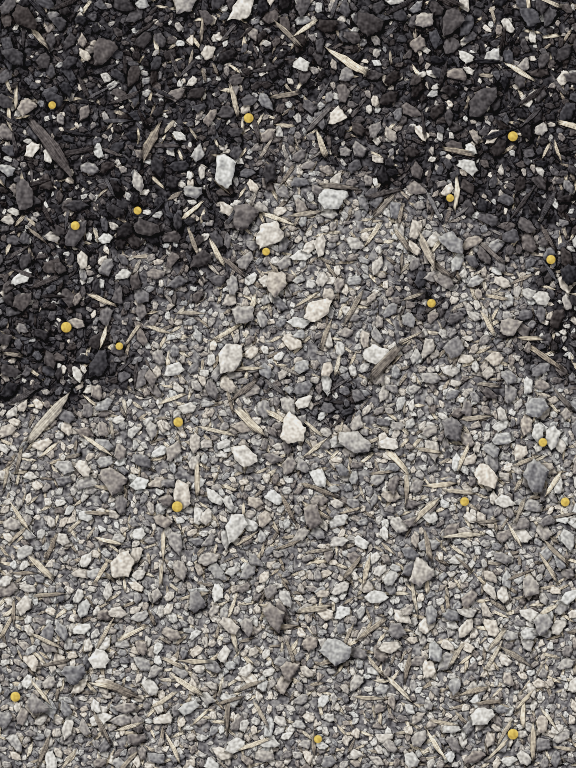
Write a WebGL 1 fragment shader that draws this texture.

```glsl
precision highp float;
uniform vec2 u_resolution;

#define PEBBLE_CELL 0.032
#define STONE_CELL 0.075
#define CHIP_CELL 0.052
#define SEED_CELL 0.17
#define SEED_RADIUS 0.0085
#define WET_DARKENING 0.30
#define SHADOW 0.38
#define BEVEL 0.20
#define ROUGHNESS 0.34
#define CONTRAST 1.17
#define GAMMA 0.66
#define LIGHT vec2(-0.5, 0.87)

vec2 hash2(vec2 p) {
  vec3 v = fract(p.xyx * vec3(0.1031, 0.103, 0.0973));
  v += dot(v, v.yzx + 33.33);
  return fract((v.xx + v.yz) * v.zy);
}

float gradientDot(vec2 cell, vec2 offset) {
  float a = 6.2832 * hash2(cell).x;
  return dot(vec2(cos(a), sin(a)), offset);
}

float noise(vec2 p) {
  vec2 i = floor(p), f = p - i;
  vec2 u = f * f * f * (f * (f * 6.0 - 15.0) + 10.0);
  vec2 e = vec2(1.0, 0.0);
  float low = mix(gradientDot(i, f), gradientDot(i + e, f - e), u.x);
  float high = mix(gradientDot(i + e.yx, f - e.yx), gradientDot(i + 1.0, f - 1.0), u.x);
  return 1.4 * mix(low, high, u.y);
}

// Wet soil above a ragged border, with a dry tongue and a small hollow
float wetness(vec2 p) {
  float tongue = (p.x - 0.56) / 0.27;
  float border = 0.64 + 0.40 * exp(-tongue * tongue);
  float ragged = 0.22 * noise(p * 5.0 + 20.0) + 0.14 * noise(p * 13.0);
  float wet = smoothstep(-0.12, 0.14, p.y - border + ragged);
  float hollow = length((p - vec2(0.59, 0.65)) * vec2(1.0, 1.7));
  return max(wet, 0.9 * smoothstep(0.13, 0.05, hollow + 0.4 * ragged));
}

// Grey from cool shadow to warm highlight
vec3 mineral(float tone) {
  return tone * mix(vec3(1.0, 0.97, 1.02), vec3(1.02, 1.0, 0.95), smoothstep(0.1, 0.7, tone));
}

// Distance to an irregular polygon; also gives the normal of the nearest side
float polygon(vec2 q, vec2 id, out vec2 side) {
  float d = -9.0;
  for (int k = 0; k < 6; k++) {
    float n = float(k);
    vec2 h = hash2(id + n * 7.3 + 3.1);
    float a = (n + 0.7 * h.x) * 1.0472;
    vec2 normal = vec2(cos(a), sin(a));
    float e = dot(q, normal) - mix(0.62, 1.0, h.y);
    if (e > d) { d = e; side = normal; }
  }
  return d;
}

// One layer of shaded fragments laid over what is below
vec3 scatter(vec3 under, vec2 p, float cell, float size, float stretch, float share, float wood) {
  vec3 col = under;
  vec2 home = floor(p / cell);
  float root = sqrt(stretch);
  for (int j = -1; j <= 1; j++) {
    for (int i = -1; i <= 1; i++) {
      vec2 place = home + vec2(float(i), float(j));
      vec2 id = place + 40.0 + floor(cell * 9000.0);
      vec2 pick = hash2(id), look = hash2(id + 51.7), turn = hash2(id + 97.3);
      vec2 centre = (place + 0.15 + 0.7 * hash2(id + 11.9)) * cell;
      float radius = cell * size * mix(0.6, 1.0, turn.y);
      float a = 6.2832 * turn.x;
      mat2 spin = mat2(cos(a), -sin(a), sin(a), cos(a));
      vec2 q = spin * (p - centre) / radius * vec2(1.0 / root, root);
      if (pick.x > share || dot(q, q) > 6.0) continue;

      vec2 side;
      float d = polygon(q, id, side) + 0.10 * noise(q * 2.5 + id);
      float lit = dot(side * spin, LIGHT);
      float soft = root / (radius * u_resolution.x);
      float inside = smoothstep(0.6 * soft, -0.6 * soft, d);
      float shade = smoothstep(-0.05, 0.38, d + 0.14 * lit);

      // Coarse relief on stone, long fibres on wood
      vec2 grain = mix(vec2(2.2), vec2(1.3, 5.0), wood);
      float relief = noise(q * grain + id) + 0.7 * noise(p * 170.0 + id);
      float tone = mix(0.32, 0.82, look.x);
      tone *= 1.0 + ROUGHNESS * relief;
      tone += BEVEL * lit * smoothstep(-0.45, 0.0, d);
      float wet = wetness(centre) * step(pick.y, 0.74);
      tone *= mix(1.0, WET_DARKENING, wet);
      vec3 tint = mix(vec3(0.98, 1.0, 1.02), vec3(1.05, 0.99, 0.93), look.y);
      tint = mix(tint, vec3(1.08, 0.99, 0.84), 0.7 * wood * (1.0 - wet));
      col = mix(col * mix(SHADOW, 1.0, shade), mineral(max(tone, 0.04)) * tint, inside);
    }
  }
  return col;
}

// Sparse round yellow seeds
vec3 seeds(vec3 col, vec2 p) {
  vec2 id = floor(p / SEED_CELL);
  vec2 q = p - (id + 0.15 + 0.7 * hash2(id + 8.0)) * SEED_CELL;
  float d = length(q) - SEED_RADIUS * mix(0.75, 1.1, hash2(id + 31.0).y);
  float present = step(hash2(id + 63.0).x, 0.36);
  float light = 0.90 + 0.20 * dot(q, LIGHT) / SEED_RADIUS;
  float edge = 0.7 / u_resolution.x;
  col *= 1.0 - 0.5 * present * smoothstep(0.006, 0.0, d);
  return mix(col, vec3(0.86, 0.67, 0.27) * light, present * smoothstep(edge, -edge, d));
}

void main() {
  vec2 p = gl_FragCoord.xy / u_resolution.x;
  float wet = wetness(p);

  // Crumbly soil
  float crumbs = noise(p * 75.0) + 0.8 * noise(p * 160.0);
  vec3 col = mineral(max(mix(0.34, 0.13, wet) * (1.0 + 0.7 * crumbs), 0.03));

  // Fragments from fine grit up to large stones and long chips
  col = scatter(col, p, 0.0125, 0.52, 1.5, 0.85, 0.0);
  col = scatter(col, p, 0.023, 0.36, 4.0, 0.65, 1.0);
  col = scatter(col, p, 0.019, 0.50, 1.5, 0.70, 0.0);
  col = scatter(col, p, PEBBLE_CELL, 0.50, 1.6, 0.66, 0.0);
  col = scatter(col, p, CHIP_CELL, 0.26, 6.0, 0.48, 1.0);
  col = scatter(col, p, STONE_CELL, 0.36, 1.4, 0.27, 0.0);
  col = scatter(col, p, 0.16, 0.18, 5.0, 0.20, 1.0);
  col = seeds(col, p);

  // Fine surface grit, overall contrast, lifted shadows and a soft ceiling
  col *= 1.0 + 0.22 * noise(p * 210.0 + 5.0);
  col = clamp((col - 0.45) * CONTRAST + 0.46, 0.012, 1.1);
  col = pow(col, vec3(GAMMA)) - 0.11 * col * col * col;
  gl_FragColor = vec4(col, 1.0);
}
```
